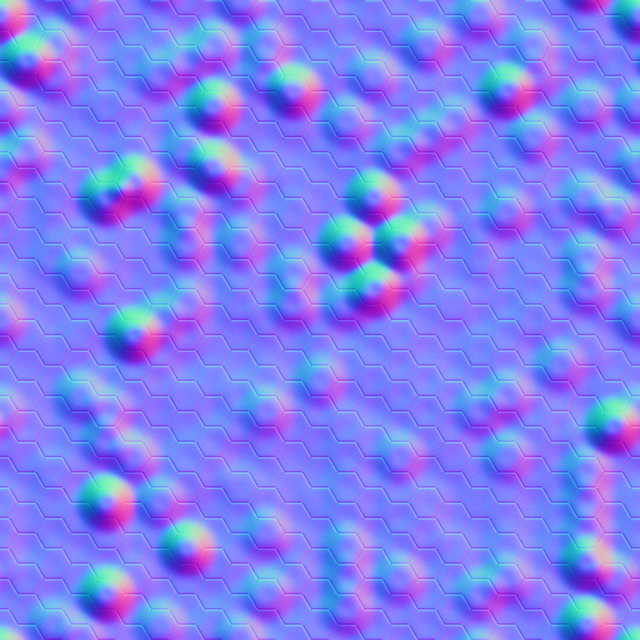
Reproduce this texture map procedurally as a three.js fragment shader.

```glsl
varying vec2 vUv;

const float TAU = 6.2831853;
const float COLUMN_STEP = 0.8660254;
const vec2 CELL_COUNT = vec2(24.0, 21.0);

float hash(vec2 id, float seed) {
  return fract(sin(dot(id, vec2(127.1, 311.7)) + seed * 74.7) * 4375.85);
}

// Height of a cell: mostly low, some raised, a few tall
float cellHeight(vec2 id) {
  float pick = hash(id, 1.0);
  float low = 0.17 * hash(id, 2.0);
  float raised = 0.38 + 0.1 * hash(id, 3.0);
  float tall = 1.0 + 0.25 * hash(id, 4.0);
  return pick > 0.96 ? tall : (pick > 0.84 ? raised : low);
}

// Downhill slope of a flat-topped dome, exp(-k r^3)
vec2 domeSlope(vec2 d, float height, float k) {
  float r = length(d);
  return height * 3.0 * k * r * exp(-k * r * r * r) * d;
}

// Keeps the axis on which the offset reaches furthest
vec2 furtherAxis(vec2 d, vec2 a, vec2 b) {
  return abs(dot(d, a)) > abs(dot(d, b)) ? a : b;
}

// Narrow bevel falling into the joint around a hexagon
vec2 jointSlope(vec2 d, float width, float depth) {
  vec2 axis = furtherAxis(d, vec2(0.0, 1.0), vec2(COLUMN_STEP, 0.5));
  axis = furtherAxis(d, axis, vec2(COLUMN_STEP, -0.5));
  float along = dot(d, axis);
  float inset = 0.5 - abs(along);
  float bevel = smoothstep(0.0, 0.3 * width, inset)
              * (1.0 - smoothstep(0.3 * width, width, inset));
  return sign(along) * axis * bevel * depth;
}

// Fine grain from layered sines with whole frequencies
vec2 grainSlope(vec2 uv, float strength) {
  vec2 slope = vec2(0.0);
  float warp = 0.0;
  for (int i = 0; i < 6; i++) {
    float n = float(i);
    vec2 dir = vec2(cos(n * 2.4 + 0.7), sin(n * 2.4 + 0.7));
    vec2 freq = floor(dir * (25.0 + 19.0 * n) + 0.5);
    float phase = TAU * dot(uv, freq) + warp;
    slope += dir * cos(phase);
    warp += 1.3 * sin(phase);
  }
  return slope * strength;
}

void main() {
  // One unit is one row; columns are staggered by half a row
  vec2 p = vUv * CELL_COUNT * vec2(COLUMN_STEP, 1.0);
  float homeColumn = floor(vUv.x * CELL_COUNT.x + 0.5);

  vec2 slope = vec2(0.0);
  vec2 nearest = vec2(9.0);
  for (int i = -2; i <= 2; i++) {
    float column = homeColumn + float(i);
    float stagger = 0.5 - 0.5 * mod(column, 2.0);
    float homeRow = floor(p.y - stagger + 0.5);
    for (int j = -2; j <= 2; j++) {
      float row = homeRow + float(j);
      vec2 d = p - vec2(column * COLUMN_STEP, row + stagger);
      vec2 id = mod(vec2(column, row), CELL_COUNT);
      slope += domeSlope(d, cellHeight(id), 3.5);
      if (dot(d, d) < dot(nearest, nearest)) nearest = d;
    }
  }

  slope += jointSlope(nearest, 0.075, 0.5);
  slope += grainSlope(vUv, 0.014);

  // Pack the surface normal into colour
  vec3 normal = normalize(vec3(slope, 1.0));
  gl_FragColor = vec4(normal * 0.5 + 0.5, 1.0);
}
```
